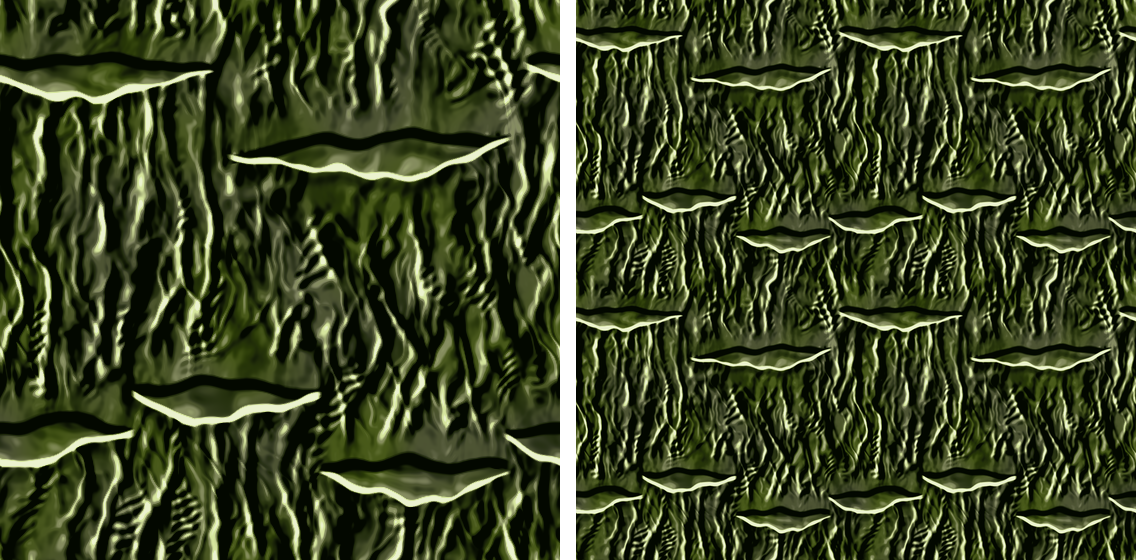
Left: one tile. Right: repeated 2 by 2.
This texture is drawn by a WebGL 2 fragment shader. Its source:

```glsl
#version 300 es
precision highp float;
// Mossy rock wall: pale-rimmed ledges with embossed roots and fronds hanging below.
uniform vec2 u_resolution;
out vec4 fragColor;

float hash(vec2 p) {
    vec3 q = fract(p.xyx * vec3(0.1031, 0.1030, 0.0973));
    q += dot(q, q.yzx + 33.33);
    return fract((q.x + q.y) * q.z);
}

// Gradient noise that wraps after a whole number of cells.
float slope(vec2 cell, vec2 offset, vec2 cells) {
    float a = 6.28318 * hash(mod(cell, cells) + cells.yx * 1.7);
    return dot(vec2(cos(a), sin(a)), offset);
}

float noise(vec2 uv, vec2 cells) {
    vec2 p = uv * cells, i = floor(p), f = p - i;
    vec2 s = f * f * f * (f * (f * 6.0 - 15.0) + 10.0), e = vec2(1, 0);
    return mix(mix(slope(i, f, cells), slope(i + e, f - e, cells), s.x),
               mix(slope(i + e.yx, f - e.yx, cells), slope(i + 1.0, f - 1.0, cells), s.x), s.y);
}

// Bends the wall so that roots lean and wander.
vec2 warp(vec2 uv) {
    return uv + vec2(0.08 * noise(uv, vec2(4)) + 0.026 * noise(uv, vec2(13, 11)) + 0.010 * noise(uv, vec2(37, 31)),
                     0.05 * noise(uv + 0.37, vec2(5)));
}

// Narrow crests along the zero lines of upright noise.
float roots(vec2 uv, vec2 cells, float width) {
    float n = noise(warp(uv), cells) / width;
    return exp(-n * n);
}

// Lit crest with a wider shadow to its lower right.
float emboss(vec2 uv, vec2 cells, float width, float reach) {
    return roots(uv, cells, width) - 1.05 * roots(uv + reach * vec2(-1, 0.5), cells, width * 1.4);
}

// Slanted barbs in narrow broken columns.
float barbs(vec2 uv) {
    vec2 w = warp(uv);
    float wave = sin(6.28318 * (40.0 * w.y - 31.0 * w.x) + 7.0 * noise(uv, vec2(12)));
    float column = smoothstep(0.14, 0.34, noise(w + 0.21, vec2(16, 5)));
    return column * wave;
}

vec3 palette(float v) {
    vec3 c = mix(vec3(0.01, 0.03, 0.0), vec3(0.15, 0.20, 0.05), smoothstep(0.05, 0.27, v));
    c = mix(c, vec3(0.29, 0.34, 0.14), smoothstep(0.25, 0.44, v));
    c = mix(c, vec3(0.52, 0.55, 0.37), smoothstep(0.46, 0.64, v));
    c = mix(c, vec3(0.84, 0.90, 0.62), smoothstep(0.66, 0.88, v));
    return mix(c, vec3(0.92, 0.95, 0.81), smoothstep(0.92, 1.05, v));
}

void main() {
    vec2 uv = gl_FragCoord.xy / u_resolution, w = warp(uv);
    float calm = 0.0, body = 0.0, rim = 0.0, shade = 0.0, depth = 0.0;

    // Ledges: two wide ones in the upper row, three in the lower row.
    for (int k = 0; k < 5; k++) {
        float i = float(k), low = step(1.5, i), j = i - 2.0 * low;
        vec2 centre = mix(vec2(0.16 + 0.5 * j, 0.88 - 0.14 * j),
                          vec2(0.07 + 0.335 * j, 0.23 + 0.08 * sin(2.1 * j)), low);
        float halfWidth = mix(0.23 + 0.03 * j, 0.175, low);
        vec2 d = fract(uv - centre + 0.5) - 0.5;
        float t = d.x / halfWidth, peak = 0.9 * hash(vec2(i, 7)) - 0.45, taper = max(1.0 - t * t, 0.0);
        float y = d.y - (0.16 * hash(vec2(i, 3)) - 0.08) * d.x + 0.016 * noise(uv, vec2(9, 2));
        float sag = 0.066 * min(min((1.0 + t) / (1.0 + peak), (1.0 - t) / (1.0 - peak)), 0.82)
                  + 0.02 * taper * noise(uv, vec2(17, 3));
        float top = 0.014 * taper;
        float span = smoothstep(1.0, 0.92, abs(t));
        float inside = span * smoothstep(-0.002, 0.002, y + sag) * smoothstep(0.003, -0.003, y - top);
        body = max(body, inside);
        depth = mix(depth, clamp((top - y) / (top + sag + 0.01), 0.0, 1.0), inside);
        float thick = 0.003 + 0.0028 * sqrt(taper) + 0.006 * noise(uv, vec2(23, 5));
        rim = max(rim, span * smoothstep(thick + 0.003, thick - 0.002, abs(y + sag)));
        float band = abs(y - top + 0.002 + 0.022 * noise(uv, vec2(13, 9)));
        shade = max(shade, span * smoothstep(0.014, 0.006, band));
        shade = max(shade, 0.5 * span * smoothstep(0.022, 0.0, abs(y + sag + 0.018)) * (1.0 - inside));
        calm = max(calm, smoothstep(1.2, 0.8, abs(t)) * smoothstep(0.0, 0.015, y) * smoothstep(0.09, 0.04, y));
    }

    // Hanging growth, weaker on the calm moss above each ledge.
    float patches = noise(uv + 0.13, vec2(4, 3));
    float strength = (1.0 - 0.85 * calm) * smoothstep(-0.6, -0.08, patches);
    float broken = smoothstep(-0.25, 0.25, noise(uv + 0.6, vec2(12, 7)));
    float growth = (0.45 + 0.4 * broken) * emboss(uv, vec2(13, 3), 0.09, 0.015)
                 + (0.55 - 0.3 * broken) * emboss(uv + 0.43, vec2(19, 6), 0.12, 0.011)
                 + 0.26 * emboss(uv + 0.29, vec2(29, 11), 0.13, 0.007)
                 + 0.36 * barbs(uv);
    float moss = 0.39 + 0.20 * noise(w, vec2(7, 6)) + 0.20 * noise(w, vec2(29, 5))
               + 0.14 * noise(w, vec2(41, 17)) + 0.06 * noise(uv, vec2(80, 60));
    float v = moss + strength * growth;

    // Ledge surface, dark back edge and pale front rim.
    float surface = 0.28 + 0.32 * depth + 0.45 * noise(w, vec2(14, 37)) + 0.2 * noise(w, vec2(37, 29));
    v = mix(v, surface, body);
    v = mix(v, 0.02, shade * (1.0 - rim));
    v = mix(v, 1.05, rim);

    // Grey and green drifts in the middle tones.
    vec3 colour = palette(clamp(v, 0.0, 1.1));
    float drift = clamp(0.1 + 1.6 * noise(uv + 0.7, vec2(6, 5)), -0.4, 0.6);
    float middle = smoothstep(0.15, 0.35, v) * smoothstep(0.7, 0.5, v);
    colour += middle * drift * vec3(0.02, -0.02, 0.10);
    fragColor = vec4(clamp(colour, 0.0, 1.0), 1.0);
}
```
